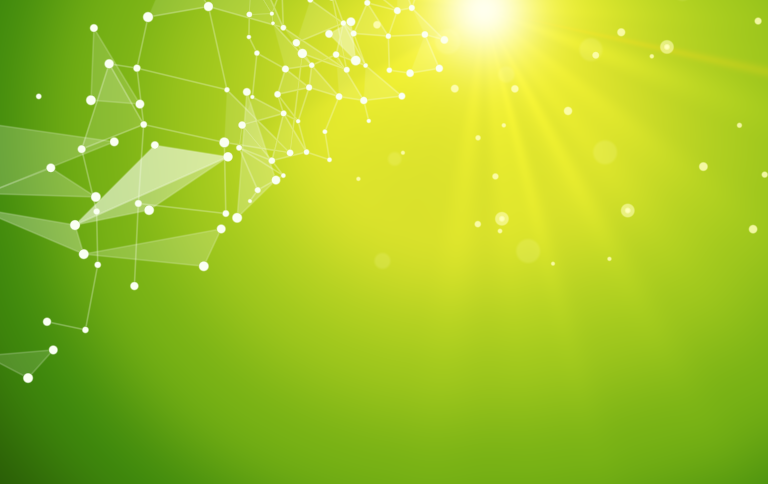
Reproduce this background procedurally as a WebGL 1 fragment shader.

```glsl
precision highp float;
uniform vec2 u_resolution;

const vec2 SUN = vec2(1.0, 0.98);

float hash(vec2 p) {
  return fract(sin(dot(p, vec2(127.1, 311.7))) * 43758.5453);
}

float noise(float x) {
  float i = floor(x), f = fract(x);
  return mix(hash(vec2(i, 3.0)), hash(vec2(i + 1.0, 3.0)), f * f * (3.0 - 2.0 * f));
}

float over(float base, float top) {
  return 1.0 - (1.0 - base) * (1.0 - top);
}

float disc(vec2 p, vec2 c, float r, float px) {
  return 1.0 - smoothstep(r - px, r + px, length(p - c));
}

float segment(vec2 p, vec2 a, vec2 b, float px) {
  vec2 e = b - a, q = p - a;
  float d = length(q - e * clamp(dot(q, e) / dot(e, e), 0.0, 1.0));
  return 1.0 - smoothstep(0.0, 0.0012 + px, d);
}

float side(vec2 p, vec2 a, vec2 b) {
  vec2 e = b - a;
  return (e.x * (p.y - a.y) - e.y * (p.x - a.x)) / length(e);
}

float triangle(vec2 p, vec2 a, vec2 b, vec2 c, float px) {
  float s = sign(side(c, a, b));
  float d = min(s * side(p, a, b), min(s * side(p, b, c), s * side(p, c, a)));
  return smoothstep(-px, px, d);
}

// Glassy facet with a node on each corner
float facet(vec2 p, vec2 a, vec2 b, vec2 c, float alpha, float px) {
  float edge = max(segment(p, a, b, px), max(segment(p, b, c, px), segment(p, c, a, px)));
  float nodes = max(disc(p, a, 0.008, px), max(disc(p, b, 0.009, px), disc(p, c, 0.01, px)));
  return max(over(triangle(p, a, b, c, px) * alpha, edge * 0.2), nodes);
}

// Wedge of the canvas that holds the network, limited to a span in x
float zone(vec2 q, vec2 span) {
  return step(span.x, q.x) * step(q.x, span.y)
    * step(0.14 + 0.77 * q.x, q.y) * step(q.y, 0.78 + 1.2 * q.x);
}

vec2 nodeAt(vec2 id, float cell, float seed) {
  return (id + 0.12 + 0.76 * vec2(hash(id + seed), hash(id + seed + 17.3))) * cell;
}

// Jittered grid of nodes, linked to neighbours, with some cells filled
float network(vec2 p, float cell, vec2 span, float radius, float seed, float px) {
  float cover = 0.0;
  for (int j = -1; j <= 1; j++) {
    for (int i = -1; i <= 1; i++) {
      vec2 id = floor(p / cell) + vec2(float(i), float(j));
      vec2 a = nodeAt(id, cell, seed);
      vec2 b = nodeAt(id + vec2(1.0, 0.0), cell, seed);
      vec2 c = nodeAt(id + vec2(0.0, 1.0), cell, seed);
      float h = hash(id + seed + 5.7);
      float za = zone(a, span), zb = za * zone(b, span), zc = za * zone(c, span);
      float links = max(segment(p, a, b, px) * zb * step(0.35, h),
                        segment(p, a, c, px) * zc * step(h, 0.7));
      links = max(links, segment(p, b, c, px) * zb * zc * step(0.5, h));
      cover = over(cover, links * 0.3);
      cover = over(cover, triangle(p, a, b, c, px) * zb * zc * step(0.55, h) * 0.13);
      cover = max(cover, disc(p, a, radius * (0.55 + 0.6 * h), px) * za);
    }
  }
  return cover;
}

// Loose sparks and faint round blurs below and right of the sun
float sparks(vec2 p, float cell, float radius, float chance, float seed, float px) {
  float cover = 0.0;
  for (int j = -1; j <= 1; j++) {
    for (int i = -1; i <= 1; i++) {
      vec2 id = floor(p / cell) + vec2(float(i), float(j));
      vec2 c = nodeAt(id, cell, seed);
      float h = hash(id + seed + 9.1);
      float keep = step(h, chance) * step(0.73, c.x) * step(0.44, c.y);
      cover = max(cover, keep * disc(p, c, radius * (0.4 + 0.6 * h / chance), px));
    }
  }
  return cover;
}

float orb(vec2 p, vec2 c, float px) {
  return max(disc(p, c, 0.008, 0.006), 0.6 * disc(p, c, 0.014, px));
}

float beam(float angle, float centre, float width) {
  float t = (angle - centre) / width;
  return exp(-t * t);
}

// Green field darkening away from a warm centre
vec3 field(vec2 p) {
  vec2 q = p - vec2(0.91, 0.73);
  q.x *= mix(1.0, 0.72, smoothstep(-0.1, 0.3, q.x));
  float d = length(q);
  vec3 col = mix(vec3(0.86, 0.89, 0.17), vec3(0.66, 0.80, 0.12), smoothstep(0.2, 0.5, d));
  col = mix(col, vec3(0.46, 0.69, 0.08), smoothstep(0.42, 0.75, d));
  col = mix(col, vec3(0.25, 0.54, 0.05), smoothstep(0.7, 0.98, d));
  return mix(col, vec3(0.15, 0.34, 0.02), smoothstep(0.92, 1.25, d));
}

void main() {
  vec2 p = gl_FragCoord.xy / u_resolution.y;
  float px = 1.0 / u_resolution.y;
  vec2 d = p - SUN;
  float r = length(d), angle = atan(d.x, -d.y);

  // Sunlight and rays
  vec3 col = field(p);
  float rays = (noise(angle * 9.0) - 0.4) * 0.25 + 0.2 * beam(angle, 0.49, 0.05)
    + 0.16 * beam(angle, 0.25, 0.04);
  col += vec3(0.6, 0.45, 0.1) * rays * exp(-r * 3.0);
  col = mix(col, vec3(0.95, 0.85, 0.1), 0.45 * beam(angle, 1.355, 0.02) * exp(-r));
  col = mix(col, vec3(1.0, 0.97, 0.22), 0.9 * exp(-r * r * 16.0));

  // Network: large facets on the left, finer mesh toward the sun
  float web = network(p, 0.13, vec2(0.08, 0.72), 0.009, 2.0, px);
  web = max(web, network(p, 0.06, vec2(0.48, 0.93), 0.007, 8.0, px));
  web = over(web, facet(p, vec2(-0.03, 0.745), vec2(0.236, 0.707), vec2(-0.03, 0.6), 0.2, px));
  web = over(web, facet(p, vec2(-0.03, 0.6), vec2(0.105, 0.653), vec2(0.198, 0.593), 0.22, px));
  web = over(web, facet(p, vec2(-0.05, 0.57), vec2(0.155, 0.535), vec2(0.173, 0.475), 0.28, px));
  web = over(web, facet(p, vec2(0.32, 0.70), vec2(0.471, 0.676), vec2(0.155, 0.535), 0.6, px));
  web = over(web, facet(p, vec2(0.155, 0.535), vec2(0.471, 0.676), vec2(0.308, 0.566), 0.35, px));
  web = over(web, facet(p, vec2(0.173, 0.475), vec2(0.457, 0.527), vec2(0.421, 0.45), 0.2, px));
  web = over(web, facet(p, vec2(0.51, 0.81), vec2(0.57, 0.628), vec2(0.49, 0.55), 0.25, px));
  web = over(web, facet(p, vec2(0.194, 0.942), vec2(0.289, 0.785), vec2(0.188, 0.793), 0.15, px));
  web = over(web, facet(p, vec2(0.68, 0.93), vec2(0.725, 0.955), vec2(0.735, 0.875), 0.4, px));
  web = over(web, facet(p, vec2(-0.03, 0.265), vec2(0.11, 0.277), vec2(0.058, 0.219), 0.13, px));
  col = mix(col, vec3(0.98, 1.0, 0.95), web);

  // Drifting light
  float drift = sparks(p, 0.1, 0.009, 0.4, 4.0, px) * 0.85;
  drift = max(drift, sparks(p, 0.19, 0.026, 0.55, 31.0, 0.004) * 0.16);
  drift = max(drift, orb(p, vec2(1.037, 0.548), px));
  drift = max(drift, orb(p, vec2(1.297, 0.565), px));
  drift = max(drift, orb(p, vec2(1.378, 0.903), px));
  col = mix(col, vec3(1.0, 1.0, 0.72), drift);

  col = mix(col, vec3(1.0, 1.0, 0.93), exp(-r * r * 85.0));
  gl_FragColor = vec4(clamp(col, 0.0, 1.0), 1.0);
}
```
